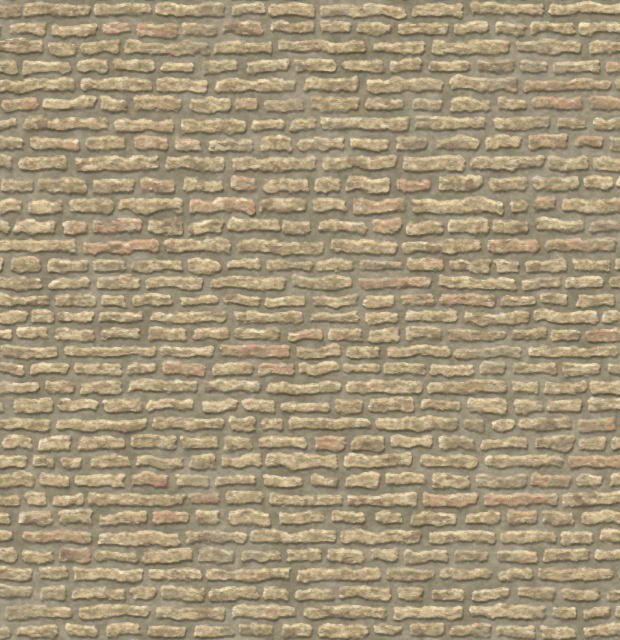
This texture is drawn by a Shadertoy shader. Its source:

```glsl
// Weathered ochre brick wall: alternating courses of long and short rough bricks in grey mortar.

const float COURSES = 34.0;         // rows of bricks up the canvas
const float LONG_COUNT = 8.0;       // bricks across a long course
const float SHORT_COUNT = 14.0;     // bricks across a short course
const float SPLIT_CHANCE = 0.22;    // long bricks replaced by two short ones
const float JOINT_JITTER = 0.38;    // shift of upright joints, in bricks
const float JOINT_HALF = 0.17;      // half width of upright joints, in courses
const float BRICK_HALF = 0.345;     // half height of a brick, in courses
const float CORNER = 0.17;
const float EDGE_WEAR = 0.34;
const float RELIEF = 0.62;          // strength of the light on the surface
const float RED_CHANCE = 0.13;
const vec2 LIGHT_STEP = vec2(-0.05, 0.13);

const vec3 BRICK_DARK = vec3(0.62, 0.555, 0.43);
const vec3 BRICK_LIGHT = vec3(0.79, 0.715, 0.565);
const vec3 BRICK_RED = vec3(0.69, 0.54, 0.44);
const vec3 BRICK_STAIN = vec3(0.51, 0.44, 0.36);
const vec3 CHIP_PALE = vec3(0.84, 0.79, 0.68);
const vec3 MORTAR_DARK = vec3(0.54, 0.505, 0.415);
const vec3 MORTAR_LIGHT = vec3(0.66, 0.62, 0.53);

float hash(vec2 p) {
    vec3 q = fract(p.xyx * 0.1031);
    q += dot(q, q.yzx + 33.33);
    return fract((q.x + q.y) * q.z);
}

float noise(vec2 p) {
    vec2 i = floor(p), f = fract(p);
    f = f * f * (3.0 - 2.0 * f);
    return mix(mix(hash(i), hash(i + vec2(1, 0)), f.x),
               mix(hash(i + vec2(0, 1)), hash(i + vec2(1, 1)), f.x), f.y);
}

float fbm(vec2 p) {
    float sum = 0.0, amp = 0.5;
    for (int k = 0; k < 4; k++) {
        sum += amp * noise(p);
        p = p * 2.03 + 19.7;
        amp *= 0.5;
    }
    return sum;
}

// Position of the upright joint at the left of brick i
float jointAt(float i, float row) {
    return i + JOINT_JITTER * (hash(vec2(i + 40.0, row + 7.0)) - 0.5);
}

// Signed distance to the nearest brick, in course heights; id names the brick
float brickDistance(vec2 p, float wallWidth, out vec2 id) {
    vec2 w = p + 0.24 * (vec2(noise(p * 0.9), noise(p * 0.9 + 51.0)) - 0.5);
    float row = floor(w.y);
    bool isLong = mod(row, 2.0) > 0.5;
    float cell = wallWidth / (isLong ? LONG_COUNT : SHORT_COUNT);
    float u = w.x / cell + hash(vec2(row + 3.0, 91.0));

    float i = floor(u);
    if (u < jointAt(i, row)) i -= 1.0;
    else if (u >= jointAt(i + 1.0, row)) i += 1.0;
    float left = jointAt(i, row), right = jointAt(i + 1.0, row);
    id = vec2(i + 60.0, row + 20.0);

    if (isLong && hash(id + 13.0) < SPLIT_CHANCE) {
        float middle = mix(left, right, 0.4 + 0.2 * hash(id + 29.0));
        if (u < middle) right = middle;
        else { left = middle; id.x += 200.0; }
    }

    vec2 center = vec2(0.5 * (left + right) * cell, row + 0.5 + 0.09 * (hash(id + 5.0) - 0.5));
    vec2 halfSize = vec2(0.5 * (right - left) * cell - JOINT_HALF * (0.75 + 0.6 * hash(id + 8.0)),
                         BRICK_HALF - 0.07 * hash(id + 11.0));
    vec2 q = abs(vec2(u * cell, w.y) - center) - halfSize + CORNER;
    float box = length(max(q, 0.0)) + min(max(q.x, q.y), 0.0) - CORNER;
    return box + EDGE_WEAR * (fbm(p * vec2(1.8, 2.6)) - 0.47);
}

// Surface height from the brick profile and its rough face
float surfaceHeight(vec2 p, float d) {
    float body = 1.0 - smoothstep(-0.13, 0.06, d);
    return 0.28 * body + mix(0.16, 0.48, body) * fbm(p * vec2(1.9, 3.4) + 8.0);
}

void mainImage(out vec4 fragColor, in vec2 fragCoord) {
    vec2 uv = fragCoord / iResolution.xy;
    float wallWidth = COURSES * iResolution.x / iResolution.y;
    // Courses sag a little above mid height
    float sag = (uv.y - 0.6) / 0.13;
    vec2 p = vec2(uv.x * wallWidth, (uv.y + 0.017 * exp(-sag * sag)) * COURSES);

    vec2 id, otherId;
    float d = brickDistance(p, wallWidth, id);
    float dLit = brickDistance(p + LIGHT_STEP, wallWidth, otherId);
    float slope = surfaceHeight(p, d) - surfaceHeight(p + LIGHT_STEP, dLit);
    float soft = max(0.045, COURSES / iResolution.y);
    float patches = fbm(p * 0.45 + 70.0);
    float grain = fbm(p * vec2(5.0, 6.5) + 33.0);

    // Mortar, darkened below each brick
    vec3 mortar = mix(MORTAR_DARK, MORTAR_LIGHT, smoothstep(0.22, 0.75, 0.5 * patches + 0.5 * fbm(p * 1.7)));
    mortar *= 1.0 - 0.13 * (1.0 - smoothstep(-0.06, 0.12, dLit));

    // Brick face: tone per brick, red bricks, stains and pale chips
    float face = fbm(p * vec2(1.5, 2.6) + 140.0);
    float tone = smoothstep(0.2, 0.76, 0.55 * face + 0.45 * grain) + 0.34 * (hash(id + 17.0) - 0.5);
    vec3 brick = mix(BRICK_DARK, BRICK_LIGHT, clamp(tone + 0.08, 0.0, 1.0));
    float red = step(hash(id + 23.0), RED_CHANCE) * 0.6 + 0.25 * smoothstep(0.5, 0.7, fbm(p * 1.1 + 90.0));
    brick = mix(brick, BRICK_RED, red * smoothstep(0.25, 0.65, face));
    float stain = smoothstep(0.54, 0.7, fbm(p * vec2(1.3, 2.2) + 210.0));
    brick = mix(brick, BRICK_STAIN, stain * (0.25 + 0.5 * hash(id + 31.0)));
    brick = mix(brick, CHIP_PALE, 0.6 * smoothstep(0.58, 0.72, fbm(p * vec2(2.0, 4.5) + 260.0)));

    // Mortar smeared over worn patches, then light and grain
    float cover = (1.0 - smoothstep(-soft, soft, d)) * (1.0 - 0.45 * smoothstep(0.52, 0.72, patches));
    vec3 color = mix(mortar, brick, cover);
    color *= 1.0 + RELIEF * clamp(slope, -0.38, 0.3) + 0.22 * (grain - 0.47);
    fragColor = vec4(clamp(color, 0.0, 1.0), 1.0);
}
```
